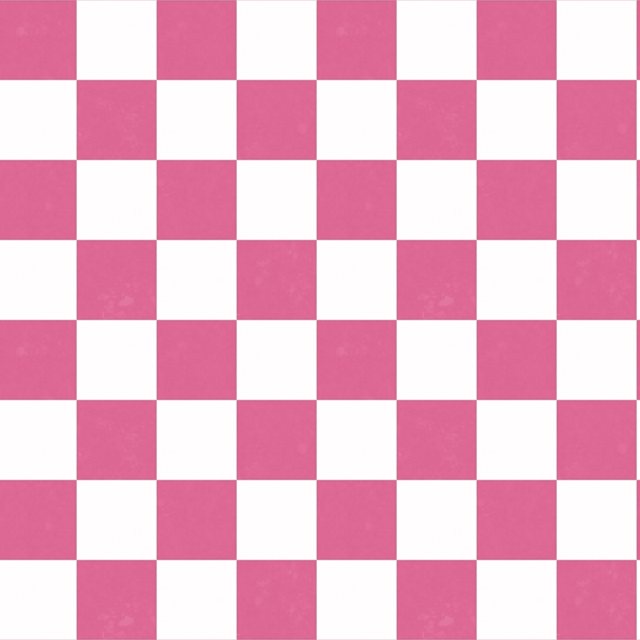
This pattern is drawn by a WebGL 2 fragment shader. Its source:

```glsl
#version 300 es
precision highp float;
// Pink and white checkerboard, eight squares across and down, slightly printed-looking.
// Squares come from a signed edge distance; faint scuffs, flecks and blots come from
// value noise that wraps every four squares, so the wear repeats as well.

#define SQUARES 8.0            // squares per canvas side
#define SHIFT vec2(0.042, 0.0) // grid offset, in squares
#define WEAR_PERIOD 4.0        // squares before the wear repeats
#define EDGE_SOFT 0.0016       // half width of an edge, in canvas units
#define SCUFF_AMOUNT 0.30
#define GRAIN_AMOUNT 0.022
#define BLOTS 12
#define WORN_SPOT vec2(1.58, 0.28) // most worn area, in squares
#define PINK vec3(0.868, 0.408, 0.580)
#define WHITE vec3(1.0, 0.994, 0.998)
#define SCUFF_PINK vec3(0.94, 0.62, 0.73)
#define RIM_SHADE vec3(0.075, 0.012, 0.042)

uniform vec2 u_resolution;
out vec4 fragColor;

float hash(vec2 p) {
    vec3 q = fract(vec3(p.xyx) * 0.1031);
    q += dot(q, q.yzx + 33.33);
    return fract((q.x + q.y) * q.z);
}

// Value noise with `freq` lattice steps per square, wrapping with the wear period.
float wrapNoise(vec2 p, vec2 freq, float seed) {
    vec2 period = freq * WEAR_PERIOD;
    vec2 cell = floor(p * freq);
    vec2 f = fract(p * freq);
    f = f * f * (3.0 - 2.0 * f);
    vec2 a = mod(cell, period) + seed;
    vec2 b = mod(cell + 1.0, period) + seed;
    return mix(mix(hash(a), hash(vec2(b.x, a.y)), f.x),
               mix(hash(vec2(a.x, b.y)), hash(b), f.x), f.y);
}

// Shortest offset between two points on the wrapping wear tile.
vec2 wrapOffset(vec2 p, vec2 center) {
    return mod(p - center + 0.5 * WEAR_PERIOD, WEAR_PERIOD) - 0.5 * WEAR_PERIOD;
}

// Distance to the nearest square edge in canvas units, positive inside pink.
float checkerDistance(vec2 p) {
    vec2 f = fract(p);
    vec2 gap = min(f, 1.0 - f);
    vec2 cell = floor(p);
    float side = mod(cell.x + cell.y, 2.0) * 2.0 - 1.0;
    return side * min(gap.x, gap.y) / SQUARES;
}

float scuffs(vec2 p) {
    // Broken texture, strongest around the worn spot
    vec2 toSpot = wrapOffset(p, WORN_SPOT) / vec2(0.34, 0.22);
    float worn = exp(-dot(toSpot, toSpot));
    float patches = smoothstep(0.55, 0.95, wrapNoise(p, vec2(3.0), 17.0));
    float texture1 = 0.6 * wrapNoise(p, vec2(14.0), 41.0)
                   + 0.4 * wrapNoise(p, vec2(31.0), 73.0);
    float wear = smoothstep(0.52, 0.78, texture1) * (0.9 * worn + 0.4 * patches);

    // Sparse small flecks
    float fleck = smoothstep(0.86, 0.97, wrapNoise(p, vec2(24.0, 30.0), 109.0));
    wear += fleck * (0.15 + 0.6 * patches + 0.6 * worn);

    // Faint irregular blots
    float wobble = 0.05 * (wrapNoise(p, vec2(16.0), 151.0) - 0.5);
    for (int i = 0; i < BLOTS; i++) {
        float id = float(i);
        vec2 center = WEAR_PERIOD * vec2(hash(vec2(id, 3.7)), hash(vec2(id, 8.3)));
        float radius = mix(0.015, 0.06, hash(vec2(id, 12.9)));
        float dist = length(wrapOffset(p, center)) + wobble;
        wear += 0.45 * (1.0 - smoothstep(radius - 0.015, radius + 0.02, dist));
    }
    return min(wear, 1.0);
}

void main() {
    vec2 uv = gl_FragCoord.xy / u_resolution.y;
    vec2 p = uv * SQUARES + SHIFT;

    // Fine and broad mottling of the ink
    float grain = 0.5 * wrapNoise(p, vec2(40.0), 211.0)
                + 0.3 * wrapNoise(p, vec2(12.0), 251.0)
                + 0.2 * wrapNoise(p, vec2(3.0), 307.0) - 0.5;
    vec3 pink = PINK + grain * GRAIN_AMOUNT * vec3(0.7, 1.3, 1.0);
    pink = mix(pink, SCUFF_PINK, SCUFF_AMOUNT * scuffs(p));
    vec3 white = WHITE + min(grain, 0.0) * GRAIN_AMOUNT * vec3(0.5, 0.7, 0.6);

    // Soft edge with a thin dull rim just inside the pink
    float d = checkerDistance(p);
    float soft = max(EDGE_SOFT, 0.7 / u_resolution.y);
    vec3 color = mix(white, pink, smoothstep(-soft, soft, d));
    float rim = (d - 0.6 * soft) / soft;
    color -= RIM_SHADE * exp(-rim * rim);

    fragColor = vec4(color, 1.0);
}
```
